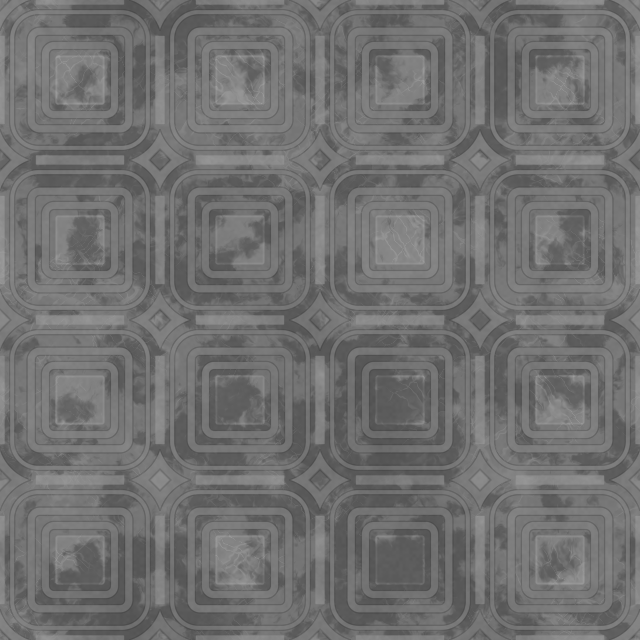
Write a WebGL 2 fragment shader that draws this pattern.

```glsl
#version 300 es
precision highp float;

uniform vec2 u_resolution;
out vec4 outColor;

float hash(vec2 cell, uint seed) {
  uint h = uint(cell.x) * 1597334677u ^ uint(cell.y) * 3812015801u ^ seed * 2654435769u;
  h = (h ^ (h >> 16)) * 2246822519u;
  h = (h ^ (h >> 13)) * 3266489917u;
  return float((h ^ (h >> 16)) >> 8) / 16777216.0;
}

// Value noise that wraps after a whole number of cells
float wrapNoise(vec2 uv, vec2 period, uint seed) {
  vec2 g = uv * period;
  vec2 i = floor(g);
  vec2 f = g - i;
  f = f * f * (3.0 - 2.0 * f);
  vec2 lo = mod(i, period);
  vec2 hi = mod(i + 1.0, period);
  float bottom = mix(hash(lo, seed), hash(vec2(hi.x, lo.y), seed), f.x);
  float top = mix(hash(vec2(lo.x, hi.y), seed), hash(hi, seed), f.x);
  return mix(bottom, top, f.y);
}

float fbm(vec2 uv, vec2 period, uint seed) {
  float sum = 0.0, weight = 1.0, total = 0.0;
  for (uint k = 0u; k < 5u; k++) {
    sum += weight * wrapNoise(uv, period, seed + k);
    total += weight;
    weight *= 0.62;
    period *= 2.0;
  }
  return sum / total;
}

float roundBox(vec2 p, vec2 halfSize, float radius) {
  vec2 q = abs(p) - halfSize + radius;
  return length(max(q, 0.0)) + min(max(q.x, q.y), 0.0) - radius;
}

float ring(vec2 p, float halfSize, float radius, float halfWidth) {
  return abs(roundBox(p, vec2(halfSize), radius)) - halfWidth;
}

// Four-pointed star with edges cut by circles
float star(vec2 q) {
  return max(0.297 - length(q - 0.281), q.x + q.y - 0.19);
}

// Thin ridges where stretched noise crosses its middle value
float scratches(vec2 uv, vec2 period, uint seed) {
  float n = wrapNoise(uv, period, seed);
  return smoothstep(0.12, 0.0, abs(n - 0.5));
}

void main() {
  vec2 uv = gl_FragCoord.xy / u_resolution;
  float aa = 3.0 / min(u_resolution.x, u_resolution.y);

  // Cell coordinates: from the centre, and from the nearest corner
  vec2 p = abs(fract(uv * 4.0) - 0.5);
  vec2 corner = 0.5 - p;

  // Motif distances
  float rings = min(ring(p, 0.216, 0.055, 0.0225), ring(p, 0.305, 0.055, 0.023));
  rings = min(rings, ring(p, 0.424, 0.165, 0.013));
  float bars = min(roundBox(vec2(corner.x, p.y), vec2(0.029, 0.276), 0.006),
                   roundBox(vec2(p.x, corner.y), vec2(0.276, 0.029), 0.006));
  float panel = roundBox(p, vec2(0.154), 0.018);
  float starShape = star(corner);
  float diamond = (corner.x + corner.y - 0.066) * 0.707;
  float nearest = min(min(rings, bars), min(panel, starShape));

  // Wear: broad clouds, ragged patches, fine grain and crossing scratches
  vec2 warp = vec2(fbm(uv, vec2(12.0), 10u), fbm(uv, vec2(12.0), 20u)) - 0.5;
  vec2 warped = uv + warp * 0.05;
  float cloud = fbm(uv, vec2(5.0), 30u) - 0.5;
  float patches = fbm(warped, vec2(22.0), 40u) + cloud * 0.55;
  float grain = wrapNoise(uv, vec2(190.0), 50u) - 0.5;
  vec2 diagonal = mat2(1.0, 1.0, -1.0, 1.0) * warped;
  float scratch = max(scratches(diagonal, vec2(9.0, 84.0), 60u),
                      scratches(diagonal, vec2(76.0, 8.0), 61u));
  scratch *= smoothstep(0.48, 0.68, fbm(uv, vec2(16.0), 70u) + cloud * 0.4);

  // Recessed ground, worn pale toward the raised edges
  float edgeWear = 0.09 * exp(-max(nearest, 0.0) * 60.0);
  float gap = smoothstep(0.03, 0.0, abs(max(p.x, p.y) - 0.261) - 0.018);
  float wear = smoothstep(0.47, 0.66, patches + edgeWear + gap * 0.04);
  float shade = mix(0.355, 0.46, wear) + scratch * 0.045;

  // Raised rings and stars
  float raised = 0.473 + cloud * 0.06 + (patches - 0.5) * 0.05;
  shade = mix(shade, raised, smoothstep(aa, -aa, min(rings, starShape)));

  // Pale bars
  float barShade = 0.518 + (patches - 0.5) * 0.16 + scratch * 0.02;
  shade = mix(shade, barShade, smoothstep(aa, -aa, bars));

  // Central panels: dark middle, scuffed border
  float rim = exp(panel * 32.0);
  float panelWear = smoothstep(0.43, 0.66, patches + rim * 0.13);
  float panelShade = mix(0.375, 0.505, panelWear) + scratch * 0.055;
  panelShade += 0.04 * smoothstep(0.012, 0.0, abs(panel + 0.006));
  shade = mix(shade, panelShade, smoothstep(aa, -aa, panel));

  // Small diamonds inside the stars
  float diamondShade = mix(0.39, 0.53, smoothstep(0.4, 0.6, patches));
  shade = mix(shade, diamondShade, smoothstep(aa, -aa, diamond));
  shade -= 0.075 * smoothstep(0.005 + aa, 0.002, abs(diamond));

  // Incised outlines
  float outline = abs(min(rings, starShape) - 0.003);
  shade -= 0.07 * smoothstep(0.003 + aa, 0.001, outline) * (0.55 + wear * 0.45);

  shade += cloud * 0.07 + grain * 0.022;
  outColor = vec4(vec3(shade), 1.0);
}
```
